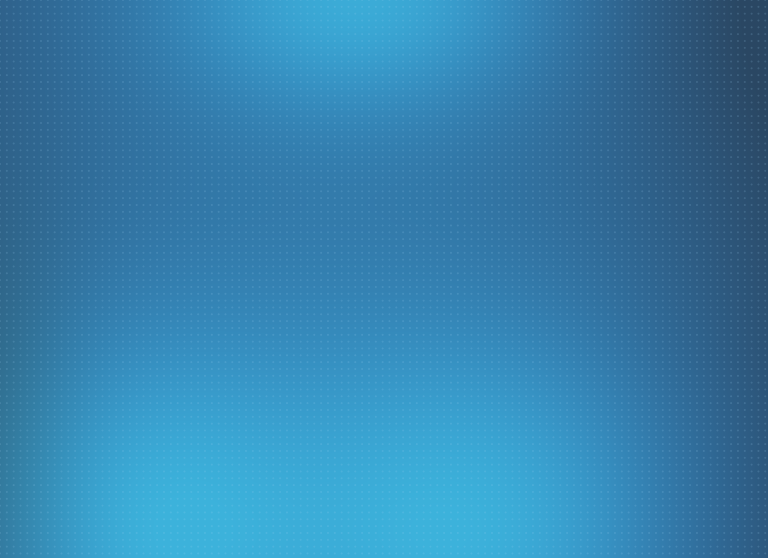
A WebGL 2 fragment shader for this background:

```glsl
#version 300 es
precision highp float;
// Soft blue glows on a dark ground, covered by a fine grid of pale dots.

uniform vec2 u_resolution;
out vec4 fragColor;

const float DOT_COLUMNS = 112.4;
const float DOT_RADIUS = 0.14;
const float DOT_OPACITY = 0.17;
const vec3 DOT_COLOR = vec3(0.62, 0.82, 0.95);

// Elliptical falloff: 1 at the center, fading by the given spread.
float glow(vec2 p, vec2 center, vec2 spread) {
    vec2 d = (p - center) / spread;
    return exp(-dot(d, d));
}

// Brightness of the ground, from 0 (dark navy) to 1 (bright cyan).
float lightLevel(vec2 uv) {
    float offAxis = uv.x - 0.42;
    float level = 0.42 - 1.05 * offAxis * offAxis;
    level += 0.56 * glow(uv, vec2(0.19, 0.05), vec2(0.21, 0.36));
    level += 0.60 * glow(uv, vec2(0.62, 0.05), vec2(0.28, 0.36));
    level += 0.52 * glow(uv, vec2(0.47, 1.01), vec2(0.24, 0.21));
    level -= 0.12 * glow(uv, vec2(1.0, 1.0), vec2(0.22, 0.30));
    return clamp(level, 0.0, 1.0);
}

// Navy to cyan ramp, with blue rising fastest in the shadows.
vec3 blueRamp(float level) {
    vec3 navy = vec3(0.165, 0.28, 0.39);
    vec3 rise = vec3(0.07, 0.42, 0.69);
    vec3 bend = vec3(0.0, 0.0, 0.22);
    return navy + level * (rise - bend * level);
}

// Antialiased round dots at integer points; pixelSize is in cell units.
float dotGrid(vec2 p, float radius, float pixelSize) {
    float distanceToDot = length(fract(p + 0.5) - 0.5);
    float edge = 0.6 * pixelSize;
    return 1.0 - smoothstep(radius - edge, radius + edge, distanceToDot);
}

void main() {
    vec2 uv = gl_FragCoord.xy / u_resolution;
    vec3 color = blueRamp(lightLevel(uv));

    // Teal cast along the lower left edge
    color.b -= 0.05 * glow(uv, vec2(0.0, 0.2), vec2(0.10, 0.40));

    // Dot grid anchored at the upper left corner
    vec2 fromTop = vec2(gl_FragCoord.x, u_resolution.y - gl_FragCoord.y);
    float cellsPerPixel = DOT_COLUMNS / u_resolution.x;
    float dots = dotGrid(fromTop * cellsPerPixel, DOT_RADIUS, cellsPerPixel);
    color = mix(color, DOT_COLOR, DOT_OPACITY * dots);

    fragColor = vec4(color, 1.0);
}
```
